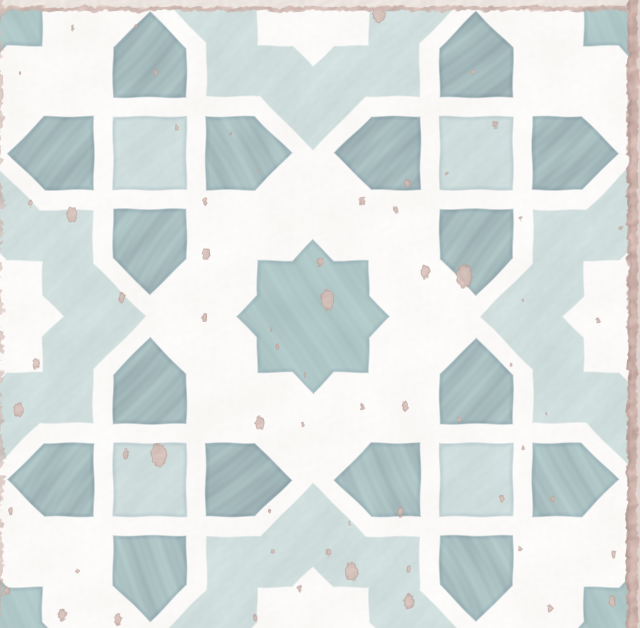
This pattern is drawn by a WebGL 2 fragment shader. Its source:

```glsl
#version 300 es
precision highp float;
// A worn glazed tile: a two by two lattice of crosses with pointed arms, with
// eight-pointed stars between them on a checkerboard of white and pale teal.
// Shapes are distance functions; brush strokes are layered sines, chips cellular noise.
uniform vec2 u_resolution;
out vec4 fragColor;

const vec3 WHITE = vec3(.985, .98, .972);
const vec3 PALE_TEAL = vec3(.815, .872, .868);
const vec3 MID_TEAL = vec3(.69, .78, .78);
const vec3 DEEP_TEAL = vec3(.62, .70, .71);
const vec3 CLAY = vec3(.80, .70, .67);

float hash(vec2 p) {
  return fract(sin(dot(p, vec2(127.1, 311.7))) * 43758.5);
}

float fill(float d, float aa) {
  return 1. - smoothstep(-aa, aa, d);
}

// Soft irregular variation, about -1 to 1
float mottle(vec2 p) {
  float a = sin(p.x * 1.3 + 2. * sin(p.y * .9)) * sin(p.y * 1.7 + 1.5 * sin(p.x * .7));
  float b = sin(p.x * 3.1 - p.y * 2.3 + 2. * sin(p.y * 2.1 + p.x));
  return .6 * a + .4 * b;
}

// Brush strokes slanted by a per-piece seed
float strokes(vec2 p, float seed) {
  float angle = mix(.65, 1.15, seed) * (seed > .7 ? -1. : 1.);
  vec2 along = vec2(cos(angle), sin(angle));
  float u = dot(p, vec2(-along.y, along.x)), v = dot(p, along);
  return .45 * sin(u * 95. + seed * 40. + 2. * sin(v * 11.))
       + .35 * sin(u * 230. + 3. * sin(v * 9. + seed * 20.))
       + .2 * sin(u * 510. + 4. * sin(v * 17.));
}

// Lays a painted piece over the ground, with a darker rim where glaze pools
vec3 paint(vec3 ground, vec3 colour, float d, float aa) {
  float rim = smoothstep(-.016, -.002, d);
  return mix(ground, colour - rim * vec3(.055, .05, .035), fill(d, aa));
}

float starDistance(vec2 p) {
  p = abs(p);
  return min(max(p.x, p.y) - .171, (p.x + p.y - .235) * .707);
}

// Signed distance to the nearest scattered chip, denser low on the tile
float chipDistance(vec2 p) {
  vec2 cell = floor(p * 13.);
  float nearest = 1.;
  for (int j = -1; j <= 1; j++)
    for (int i = -1; i <= 1; i++) {
      vec2 id = cell + vec2(i, j);
      float size = hash(id + 7.3);
      vec2 spot = (id + .15 + .7 * vec2(hash(id), hash(id + 31.7))) / 13.;
      vec2 toSpot = (p - spot) * vec2(1.25, .85);
      float radius = .002 + .005 * size + .011 * pow(size, 12.);
      float present = step(hash(id + 53.1), .56 - .024 * id.y);
      nearest = min(nearest, length(toSpot) - radius * present + (1. - present));
    }
  return nearest + .0022 * mottle(p * 170.);
}

void main() {
  vec2 p = gl_FragCoord.xy / u_resolution.y;
  float px = 1.1 / u_resolution.y, aa = px / .52;

  // Lattice coordinates with a slight hand-drawn wobble
  vec2 q = (p - vec2(.4985, .496)) / .52;
  q += .0016 * vec2(sin(q.y * 37. + q.x * 11.), sin(q.x * 41. - q.y * 9.));
  float wash = mottle(p * 14.), grain = mottle(p * 95.);

  // Checkerboard ground and the stars at its centres
  vec2 starId = round(q);
  float odd = mod(starId.x + starId.y, 2.);
  vec3 white = WHITE + vec3(.006, .009, .011) * (wash + .6 * grain);
  vec3 pale = PALE_TEAL + .012 * wash + .012 * strokes(p, .3) + .006 * grain;
  vec3 star = MID_TEAL + .022 * strokes(p, .85) + .012 * wash;
  float starD = starDistance(q - starId);
  vec3 colour = odd > .5 ? mix(pale, white, fill(starD, aa))
                         : paint(white, star, starD, aa);

  // White frame of each cross
  vec2 crossId = floor(q), c = q - crossId - .5, a = abs(c);
  float hi = max(a.x, a.y), lo = min(a.x, a.y);
  float frame = max(lo - .174, (hi + lo - .511) * .707);
  colour = mix(colour, white, fill(frame, aa));

  // Pale centre square and four pointed arms
  colour = paint(colour, pale - .006, hi - .1125, aa);
  vec2 side = a.x > a.y ? vec2(sign(c.x), 0.) : vec2(0., sign(c.y));
  float seed = hash(crossId * 3. + side + 11.);
  float tone = .38 + .4 * (seed - .5) + .42 * strokes(p, seed) + .15 * wash;
  vec3 armColour = mix(DEEP_TEAL, MID_TEAL + .02, clamp(tone, -.4, 1.2));
  float arm = max(max(lo - .1125, .171 - hi), (hi + lo - .435) * .707);
  colour = paint(colour, armColour, arm, aa);

  // Chips with a darker broken rim
  float chip = chipDistance(p);
  vec3 chipColour = CLAY + .035 + .03 * grain;
  chipColour -= .09 * smoothstep(-.004, -.0005, chip);
  colour = mix(colour, chipColour, .85 * fill(chip, px));

  // Ragged tile borders: worn top lip, clay joint on the right, scuffed left edge
  float ragged = .003 * mottle(p * 42.) + .002 * mottle(p * 130.);
  float top = 1. - p.y + ragged, right = p.x - .999 + ragged;
  vec3 joint = CLAY + .05 * mottle(p * 60.) + .025 * grain;
  colour = mix(colour, vec3(.925, .895, .875) + .02 * grain, fill(top - .013, px));
  colour = mix(colour, joint, .85 * fill(abs(top - .014) - .0035, px));
  colour = mix(colour, joint, fill(-right, px));
  colour = mix(colour, joint - .09, .6 * fill(abs(right - .002) - .0025, px));
  colour = mix(colour, vec3(.91, .89, .87), .7 * fill(.016 - right, px));
  colour = mix(colour, joint, .6 * fill(p.x + 2. * ragged - .002, px));
  fragColor = vec4(clamp(colour, 0., 1.), 1.);
}
```
